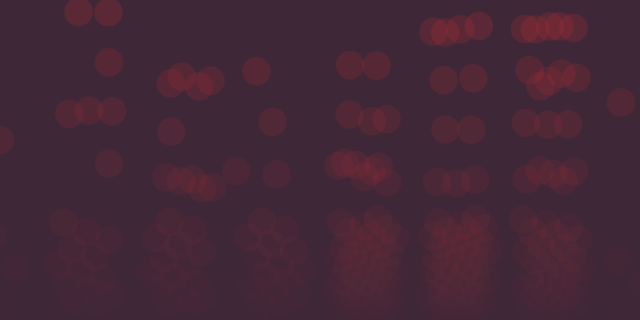
This background is drawn by a Shadertoy shader. Its source:

```glsl
const vec3 NIGHT = vec3(0.245, 0.153, 0.216);
const vec3 EMBER = vec3(0.73, 0.17, 0.20);
const float DOT_RADIUS = 0.0445;
const float OPACITY = 0.24;          // opacity of a dot at the top edge
const int COLUMNS = 8;
const float FIRST_COLUMN = -0.02;
const float COLUMN_STEP = 0.2905;
const float COLUMN_SPREAD = 0.094;   // half width of the dot centres
const float TOP_BAND = 0.935;
const float BAND_STEP = 0.158;
const float BAND_JITTER = 0.008;     // vertical scatter per dot in a cluster
const float SLOT_JITTER = 0.4;
const float PILE_HEIGHT = 0.32;
const float PILE_FALLOFF = 1.9;      // higher values crowd the ground
const float GOLDEN = 0.618034;

// Dots in the four upper bands of each column, from the top down
const ivec4 BAND_COUNT[COLUMNS] = ivec4[COLUMNS](
    ivec4(0, 0, 1, 0), ivec4(2, 1, 3, 1), ivec4(0, 4, 1, 5), ivec4(0, 1, 1, 2),
    ivec4(0, 2, 3, 7), ivec4(4, 2, 2, 3), ivec4(5, 5, 3, 5), ivec4(0, 1, 0, 0));

// Sway of each column: x shift of even bands, of odd bands, and lift
const vec3 SWAY[COLUMNS] = vec3[COLUMNS](
    vec3(0.02, 0.0, -0.057), vec3(0.02, 0.07, 0.028),
    vec3(-0.026, 0.035, -0.03), vec3(0.0, -0.05, 0.0),
    vec3(0.008, -0.008, 0.015), vec3(-0.012, -0.015, -0.025),
    vec3(-0.012, 0.0, -0.015), vec3(0.0, -0.073, -0.097));

// Dots gathered at the foot of each column
const int PILE_COUNT[COLUMNS] = int[COLUMNS](5, 20, 23, 24, 58, 64, 46, 6);

vec2 hash2(vec2 seed) {
    vec3 q = fract(vec3(seed.xyx) * vec3(0.1031, 0.1030, 0.0973));
    q += dot(q, q.yzx + 33.33);
    return fract((q.xx + q.yz) * q.zy);
}

// Blend one disc whose opacity grows with its height
void addDot(inout vec3 color, vec2 p, vec2 center) {
    float edge = 0.75 / iResolution.y;
    float dist = length(p - center) - DOT_RADIUS;
    float mask = 1.0 - smoothstep(-edge, edge, dist);
    color = mix(color, EMBER, mask * OPACITY * clamp(center.y, 0.0, 1.0));
}

void mainImage(out vec4 fragColor, in vec2 fragCoord) {
    vec2 p = fragCoord / iResolution.y;
    vec3 color = NIGHT;

    for (int c = 0; c < COLUMNS; c++) {
        float columnX = FIRST_COLUMN + COLUMN_STEP * float(c);
        if (abs(p.x - columnX) > COLUMN_SPREAD * 1.8 + DOT_RADIUS) continue;

        // Dense, faint pile near the ground
        int pileCount = PILE_COUNT[c];
        for (int k = 0; k < pileCount; k++) {
            float level = (float(k) + 0.5) / float(pileCount);
            float height = PILE_HEIGHT * pow(level, PILE_FALLOFF);
            float across = fract(float(k) * GOLDEN + float(c) * 0.37);
            addDot(color, p, vec2(columnX + COLUMN_SPREAD * (2.0 * across - 1.0), height));
        }

        // Loose clusters rising above it
        for (int b = 0; b < 4; b++) {
            int count = BAND_COUNT[c][b];
            float shift = b % 2 == 0 ? SWAY[c].x : SWAY[c].y;
            vec2 center = vec2(columnX + shift, TOP_BAND - BAND_STEP * float(b) + SWAY[c].z);
            vec2 scatter = vec2(COLUMN_SPREAD, BAND_JITTER * float(count - 1));
            for (int k = 0; k < count; k++) {
                vec2 rnd = hash2(vec2(float(k * 5 + b) + 61.0, float(c) * 13.0 + 29.0));
                float jitter = SLOT_JITTER * (rnd.x - 0.5) * float(min(count - 1, 1));
                float slot = (float(k) + 0.5 + jitter) / float(count);
                addDot(color, p, center + scatter * (2.0 * vec2(slot, rnd.y) - 1.0));
            }
        }
    }

    fragColor = vec4(color, 1.0);
}
```
